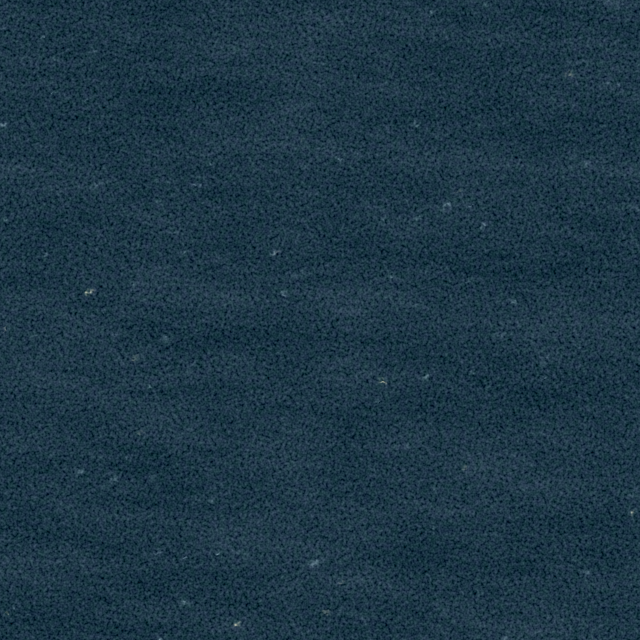
Write a Shadertoy shader that draws this texture.

```glsl
const vec3 SEA_BLUE = vec3(0.111, 0.209, 0.267);
const vec3 GRAIN_TINT = vec3(0.98, 1.0, 1.0);
const vec3 SHEEN_TINT = vec3(1.1, 0.95, 1.0);
const vec3 CHROMA_SHIFT = vec3(0.7, -0.35, 0.9);
const vec3 RIPPLE_COLOR = vec3(0.35, 0.44, 0.51);
const vec3 GLINT_COLOR = vec3(0.52, 0.63, 0.68);
const vec3 SPARK_COLOR = vec3(0.88, 0.88, 0.78);

vec2 hash2(vec2 p) {
    vec3 q = fract(p.xyx * vec3(0.1031, 0.1030, 0.0973));
    q += dot(q, q.yzx + 33.33);
    return fract((q.xx + q.yz) * q.zy);
}

mat2 rotation(float angle) {
    float c = cos(angle), s = sin(angle);
    return mat2(c, -s, s, c);
}

float cornerSlope(vec2 cell, vec2 offset) {
    float angle = 6.2832 * hash2(cell).x;
    return dot(vec2(cos(angle), sin(angle)), offset);
}

// Gradient noise, roughly -0.7 to 0.7
float gradientNoise(vec2 p) {
    vec2 cell = floor(p), f = fract(p);
    vec2 w = f * f * f * (f * (f * 6.0 - 15.0) + 10.0);
    vec2 e = vec2(1.0, 0.0);
    float low = mix(cornerSlope(cell, f), cornerSlope(cell + e.xy, f - e.xy), w.x);
    float high = mix(cornerSlope(cell + e.yx, f - e.yx), cornerSlope(cell + e.xx, f - e.xx), w.x);
    return mix(low, high, w.y);
}

// Uneven speckle whose dark pits run deeper than its light grains
float grain(vec2 uv, float frequency) {
    float coarse = gradientNoise(rotation(0.5) * uv * frequency + 300.0);
    float fine = gradientNoise(rotation(1.1) * uv * frequency * 1.7 + 700.0);
    float value = coarse + 0.85 * fine;
    float pits = max(-value - 0.25, 0.0);
    return value - 0.7 * pits + 0.04;
}

// Nearly level swells that sink gently to the right, down to short chop
float swell(vec2 uv, float slope) {
    vec2 p = vec2(uv.x, uv.y + slope * uv.x);
    p.y += 0.012 * gradientNoise(uv * 6.0 + 40.0);
    float broad = gradientNoise(p * vec2(3.0, 13.0) + 90.0);
    float narrow = gradientNoise(p * vec2(10.0, 40.0) + 150.0);
    float chop = gradientNoise(p * vec2(34.0, 78.0) + 610.0);
    return broad + 0.8 * narrow + 0.7 * chop;
}

// Scattered soft ellipses, gathered in loose patches
float flecks(vec2 uv, float cells, vec2 radius, float tilt, float density, float seed) {
    vec2 home = floor(uv * cells);
    float total = 0.0;
    for (int y = -1; y <= 1; y++) {
        for (int x = -1; x <= 1; x++) {
            vec2 cell = home + vec2(x, y);
            vec2 traits = hash2(cell + seed + 57.0);
            vec2 center = (cell + hash2(cell + seed)) / cells;
            float patchiness = 1.0 + 2.4 * gradientNoise(center * 6.0 + seed);
            float present = step(traits.x, density * patchiness);
            float turn = tilt + 1.2 * (traits.y - 0.5);
            float scale = mix(0.6, 1.3, fract(traits.y * 17.0));
            vec2 d = rotation(turn) * (uv - center) / (radius * scale);
            float strength = mix(0.25, 1.0, pow(fract(traits.y * 31.0), 2.0));
            total += present * strength * exp(-dot(d, d));
        }
    }
    return min(total, 1.0);
}

void mainImage(out vec4 fragColor, in vec2 fragCoord) {
    vec2 uv = fragCoord / iResolution.y;

    // Water body
    vec3 color = SEA_BLUE;
    color += SHEEN_TINT * 0.040 * swell(uv, 0.09);
    color += CHROMA_SHIFT * 0.034 * gradientNoise(uv * 85.0 + 500.0);

    // Faint ripples, torn into ragged pieces
    float tear = gradientNoise(uv * vec2(90.0, 130.0) + 210.0);
    float ragged = clamp(0.6 + 1.6 * tear, 0.0, 1.4);
    float ripples = flecks(uv, 15.0, vec2(0.022, 0.0038), -0.06, 0.45, 11.0);
    color = mix(color, RIPPLE_COLOR, 0.42 * ripples * ragged);

    // Small crumbled glints, then a few bright sparks
    vec2 wobble = 0.007 * vec2(gradientNoise(uv * 140.0), gradientNoise(uv * 140.0 + 80.0));
    float crumble = clamp(0.85 + 1.3 * gradientNoise(uv * 190.0 + 430.0), 0.2, 1.4);
    float glints = flecks(uv + wobble, 28.0, vec2(0.0058, 0.0032), 0.35, 0.17, 130.0);
    float sparks = flecks(uv + wobble, 16.0, vec2(0.0050, 0.0027), 0.5, 0.07, 270.0);
    color = mix(color, GLINT_COLOR, 0.62 * glints * crumble);
    color = mix(color, SPARK_COLOR, min(0.9 * sparks * crumble, 1.0));

    // Film-like grain
    color += GRAIN_TINT * 0.122 * grain(uv, 180.0);

    fragColor = vec4(clamp(color, 0.0, 1.0), 1.0);
}
```
